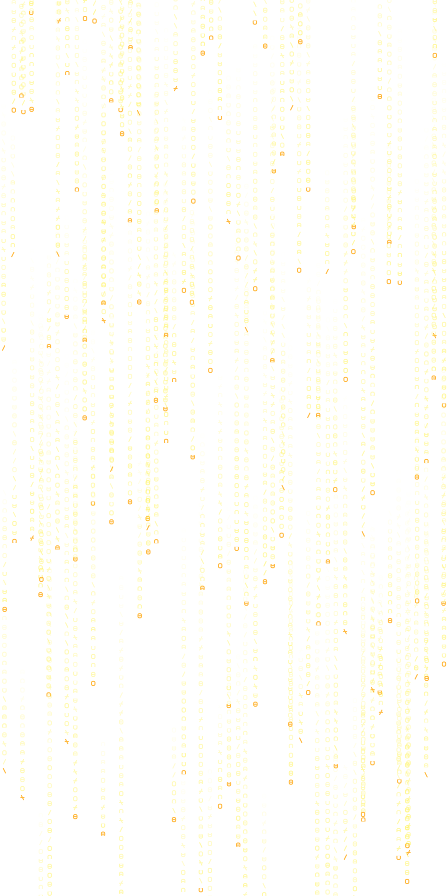
This background is drawn by a Shadertoy shader. Its source:

```glsl
// Pale yellow rain of tiny abstract glyphs, falling in columns on white.

const vec2 GRID = vec2(50.0, 100.0);   // columns and rows
const int STREAMS = 3;                 // streams sharing one column
const vec3 PAPER = vec3(1.0);
const vec3 TRAIL = vec3(1.0, 0.95, 0.35);
const vec3 HEAD = vec3(1.0, 0.70, 0.18);

// Sine-free hash of a 2D point.
float hash(vec2 p) {
    vec3 q = fract(vec3(p.xyx) * 0.1031);
    q += dot(q, q.yzx + 33.33);
    return fract((q.x + q.y) * q.z);
}

float segment(vec2 p, vec2 a, vec2 b) {
    vec2 pa = p - a, ba = b - a;
    return length(pa - ba * clamp(dot(pa, ba) / dot(ba, ba), 0.0, 1.0));
}

// Distance to the outline of a rounded box.
float roundedRing(vec2 p, vec2 halfSize, float radius) {
    vec2 q = abs(p) - halfSize + radius;
    return abs(length(max(q, 0.0)) + min(max(q.x, q.y), 0.0) - radius);
}

// A random mark: a ring, an open arch or a slash, with an optional bar.
float glyph(vec2 p, float seed) {
    float kind = hash(vec2(seed * 91.7, 3.1));
    float side = hash(vec2(seed * 57.3, 8.6)) < 0.5 ? -1.0 : 1.0;
    float d = roundedRing(p, vec2(0.19, 0.23), 0.15);
    if (kind > 0.35) {
        d = max(d, -side * p.y - 0.12);
    }
    if (kind > 0.78) {
        d = segment(p, vec2(-0.12 * side, -0.24), vec2(0.12 * side, 0.24));
    }
    if (hash(vec2(seed * 37.9, 5.4)) < 0.5) {
        d = min(d, segment(p, vec2(-0.17, 0.0), vec2(0.17, 0.0)));
    }
    return d;
}

// Lays one stream over the colour; its tail fades upward from the head.
vec3 addStream(vec3 color, vec2 grid, float column, float index, float pixel) {
    vec2 id = vec2(column + 7.0, index * 19.0 + 2.0);
    float headRow = floor(GRID.y * (hash(id) * 1.05 - 0.06));
    float tailRows = GRID.y * mix(0.10, 0.46, hash(id + 31.0));
    vec2 shift = vec2(0.26 * (hash(id + 53.0) - 0.5), hash(id + 71.0));

    float y = grid.y - shift.y;
    float row = floor(y);
    float age = (row - headRow) / tailRows;
    if (age < 0.0 || age > 1.0) return color;

    // One glyph per row
    float seed = hash(vec2(row + 11.0, column * 3.0 + index * 167.0));
    vec2 p = vec2(fract(grid.x), fract(y)) - 0.5;
    p.x -= shift.x;
    float d = glyph(p, seed) - 0.055;
    float ink = 1.0 - smoothstep(-0.5 * pixel, 0.5 * pixel, d);

    // Fading and uneven strength along the tail
    bool isHead = row == headRow;
    float strength = isHead ? 0.95 : 0.62 * pow(1.0 - age, 0.8) * mix(0.6, 1.0, seed);
    return mix(color, isHead ? HEAD : TRAIL, ink * strength);
}

void mainImage(out vec4 fragColor, in vec2 fragCoord) {
    vec2 grid = fragCoord / iResolution.xy * GRID;
    float pixel = GRID.x / iResolution.x;
    float column = floor(grid.x);

    vec3 color = PAPER;
    for (int i = 0; i < STREAMS; i++) {
        color = addStream(color, grid, column, float(i), pixel);
    }
    fragColor = vec4(color, 1.0);
}
```
